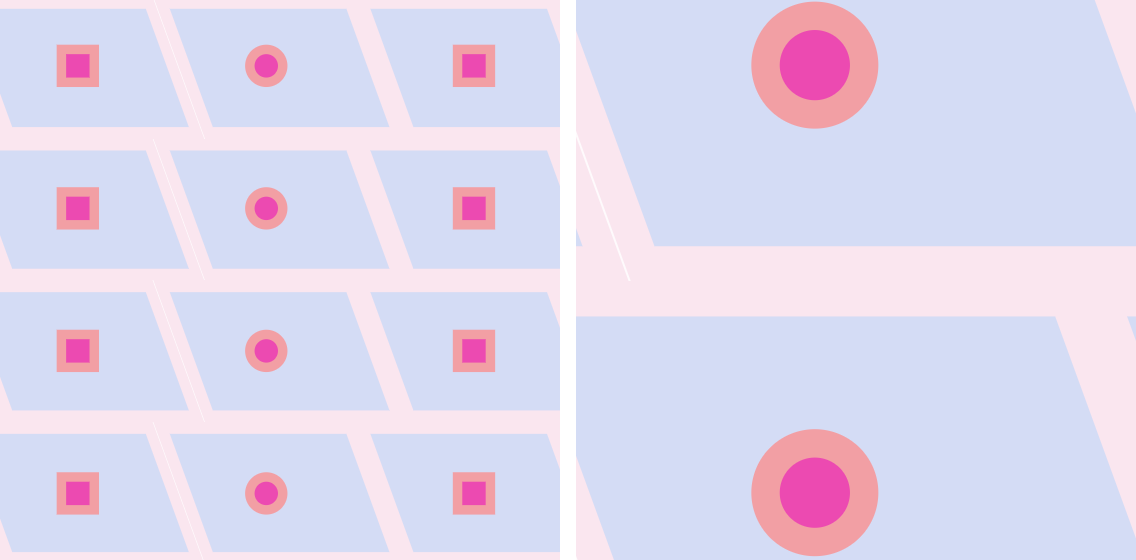
Left: the whole. Right: its middle third, enlarged.
This pattern is drawn by a WebGL 1 fragment shader. Its source:

```glsl
precision highp float;
// Four rows of slanted pale blue panels on a blush ground, each holding a
// two-tone badge: a disc in the middle column, squares on either side.
// Panels are boxes in sheared, repeated cells; a hairline marks one seam.

uniform vec2 u_resolution;

// Coverage of a shape from its signed distance, smoothed over one pixel.
float fill(float dist) {
  return clamp(0.5 - dist * u_resolution.y, 0.0, 1.0);
}

float boxDistance(vec2 p, vec2 halfSize) {
  vec2 d = abs(p) - halfSize;
  return length(max(d, 0.0)) + min(max(d.x, d.y), 0.0);
}

// Offset from the nearest repeat of a centre.
float repeatAround(float x, float centre, float pitch) {
  return (fract((x - centre) / pitch + 0.5) - 0.5) * pitch;
}

void main() {
  vec2 p = gl_FragCoord.xy / u_resolution.y;
  p.y = 1.0 - p.y; // rows are counted from the top

  vec3 colour = vec3(0.98, 0.90, 0.937);

  // Slanted panels: shear each row about its own centre line.
  float rowY = repeatAround(p.y, 0.1213, 0.253);
  float slantX = p.x - 0.364 * rowY;
  float panelX = repeatAround(slantX, 0.4993, 0.3582);
  float slantScale = 0.94; // horizontal offset to perpendicular distance
  float panel = max((abs(panelX) - 0.1577) * slantScale, abs(rowY) - 0.1056);
  colour = mix(colour, vec3(0.831, 0.863, 0.961), fill(panel));

  // Hairline seam in the left gutter, restarting with each row.
  float seam = abs(slantX - 0.3193) * slantScale - 0.0006;
  colour = mix(colour, vec3(1.0), 0.8 * fill(seam));

  // Badges: their row pitch is slightly looser than that of the panels.
  float column = floor((p.x - 0.4993) / 0.3582 + 0.5);
  bool isDisc = abs(column) < 0.5;
  float badgeX = isDisc ? 0.4755 : 0.4927 + 0.3537 * column;
  vec2 q = vec2(p.x - badgeX, repeatAround(p.y, 0.1176, 0.2545));
  float outer = isDisc ? length(q) - 0.0378 : boxDistance(q, vec2(0.0378));
  float inner = isDisc ? length(q) - 0.0209 : boxDistance(q, vec2(0.0209));
  colour = mix(colour, vec3(0.949, 0.624, 0.643), fill(outer));
  colour = mix(colour, vec3(0.925, 0.29, 0.694), fill(inner));

  gl_FragColor = vec4(colour, 1.0);
}
```
